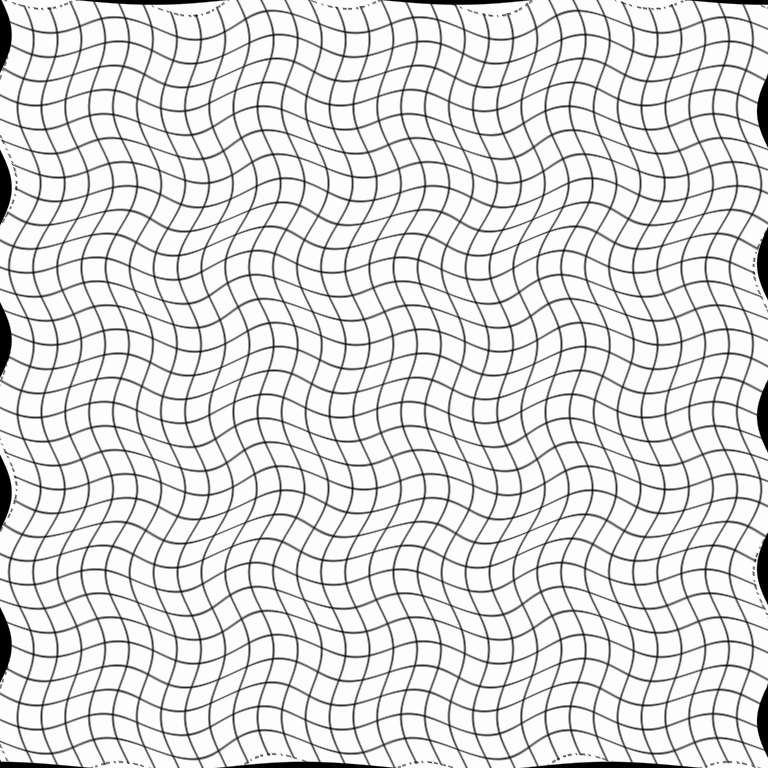
This pattern is drawn by a Shadertoy shader. Its source:

```glsl
// Fine 32 by 32 line grid rippled by two pairs of sine waves, with black scalloped margins.

const float CELLS = 32.0;

// Cosine ripple with its crest at the given position; all lengths are in grid cells.
float ripple(float position, float crest, float wavelength, float amplitude) {
    return amplitude * cos(6.2831853 * (position - crest) / wavelength);
}

// Antialiased coverage of a region whose signed distance is positive inside.
float coverage(float inside, float blur) {
    return clamp(0.5 + inside / blur, 0.0, 1.0);
}

// Distance inside the square sheet, given its near and far limits.
float insideSheet(vec2 p, vec2 near, vec2 far) {
    vec2 d = min(p - near, far - p);
    return min(d.x, d.y);
}

// Ink of the lines across one axis; the outermost lines break into ragged dashes.
float gridLines(float across, float along, float reach) {
    float index = round(across);
    float ink = 0.062 / reach * max(0.0, 1.0 - abs(across - index) / reach);
    float isBorder = step(index, 0.5) + step(CELLS - 0.5, index);
    float dash = smoothstep(-0.3, 0.3, sin(along * 23.0) + 0.8 * sin(along * 9.7));
    return ink * mix(1.0, 0.85 * dash, min(isBorder, 1.0));
}

void mainImage(out vec4 fragColor, in vec2 fragCoord) {
    // Grid cells counted from the upper left corner
    vec2 uv = fragCoord / iResolution.xy;
    vec2 sheet = CELLS * vec2(uv.x, 1.0 - uv.y);
    float pixel = CELLS / min(iResolution.x, iResolution.y);
    float reach = max(0.075, 1.2 * pixel);

    // Outer warp bends the white sheet: strong sideways, slight up and down
    float sideSlope = ripple(sheet.y, 3.05, 6.354, 1.0);
    sheet.x -= ripple(sheet.y, 1.46, 6.354, 0.49);
    sheet.y -= ripple(sheet.x, 6.25, 12.71, 0.2);

    // Inner warp bends only the lines drawn on the sheet
    vec2 grid = sheet - 0.05;
    grid.x -= ripple(grid.y, 18.83, 12.71, 0.23);
    float riseSlope = ripple(grid.x, 9.51, 6.354, 1.0);
    grid.y -= ripple(grid.x, 7.92, 6.354, 0.46);

    // Lines grow faint on the steep flanks of each wave
    float vertical = gridLines(grid.x, grid.y, reach);
    float horizontal = gridLines(grid.y, grid.x, reach);
    vertical *= 1.04 - 0.12 * sideSlope * sideSlope;
    horizontal *= 1.08 - 0.22 * riseSlope * riseSlope;
    float ink = 1.0 - (1.0 - vertical) * (1.0 - horizontal);

    // They stop at the grid's own border, leaving slivers of bare sheet
    ink *= coverage(insideSheet(grid, vec2(-0.05), vec2(CELLS + 0.05)), pixel);

    // Dark ink on near-white, then black beyond the sheet
    vec3 color = mix(vec3(0.992), vec3(0.03), ink);
    vec2 sheetEnd = vec2(CELLS + 0.03, CELLS - 0.06);
    color *= coverage(insideSheet(sheet, vec2(0.0), sheetEnd), 1.25 * pixel);
    fragColor = vec4(color, 1.0);
}
```
